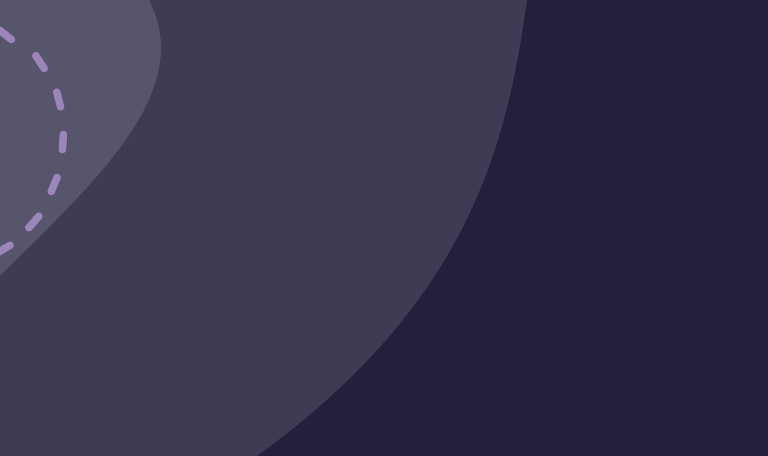
This background is drawn by a Shadertoy shader. Its source:

```glsl
// Flat dark backdrop: two nested, curved paper-like layers enter from the left,
// and a dashed arc of rounded strokes lies on the paler one.
// Layer edges are cubics x(y); each dash is a capsule set along a cubic path.

// Antialiased coverage of the region where d > 0
float cover(float d) {
    return smoothstep(-0.5, 0.5, d / max(fwidth(d), 1e-5));
}

float capsule(vec2 p, vec2 along, float halfLength, float radius) {
    float h = clamp(dot(p, along), -halfLength, halfLength);
    return length(p - along * h) - radius;
}

// Distance to the dashed arc, one capsule per step
float dashedArc(vec2 p) {
    float d = 1e3;
    for (int i = -4; i <= 4; i++) {
        float u = float(i);
        vec2 center = vec2(0.138 + u * (-0.0055 + u * (-0.01425 + u * 0.00053)),
                           0.3114 + u * (0.0951 - 0.00186 * u * u));
        float heading = 1.64 + 0.323 * u;
        d = min(d, capsule(p - center, vec2(cos(heading), sin(heading)), 0.0164, 0.0083));
    }
    return d;
}

void mainImage(out vec4 fragColor, in vec2 fragCoord) {
    // Canvas-height units, measured down from the top left corner
    vec2 p = vec2(fragCoord.x, iResolution.y - fragCoord.y) / iResolution.y;

    // Edges of the wide layer and of the small corner layer
    float wideEdge = 1.1557 - p.y * (0.138 + p.y * (0.128 + p.y * 0.326));
    float s = p.y - 0.105;
    float cornerEdge = 0.353 + s * s * (1.643 * s - 2.234);

    // Stack the layers from back to front
    vec3 color = vec3(0.141, 0.127, 0.233);
    color = mix(color, vec3(0.243, 0.236, 0.327), cover(wideEdge - p.x));
    color = mix(color, vec3(0.337, 0.333, 0.420), cover(cornerEdge - p.x));
    color = mix(color, vec3(0.610, 0.520, 0.725), cover(-dashedArc(p)));

    fragColor = vec4(color, 1.0);
}
```
